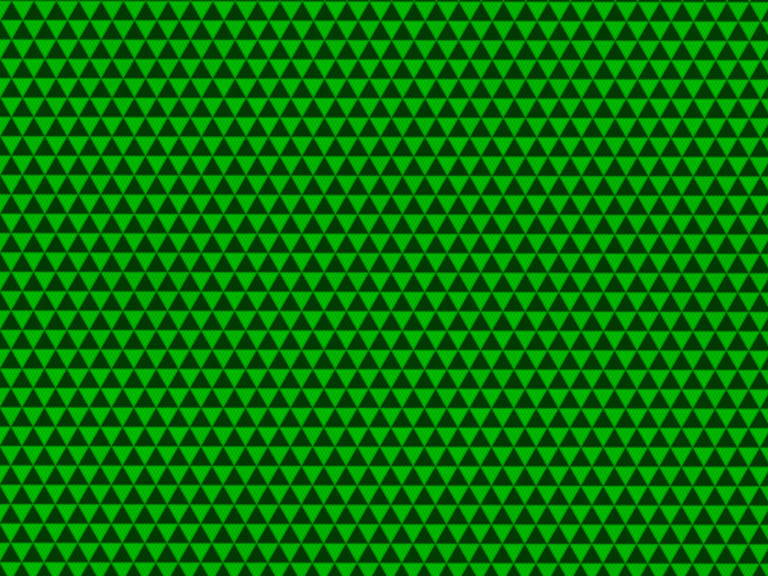
Write a Shadertoy shader that draws this pattern.

```glsl
// A fine tiling of equilateral triangles: bright ones point down, dark ones point up.
// Each row is a clamped signed distance to the slanted sides, shifted half a side per row.
// Soft edges, a woven dot stipple, per-triangle tone and gentle mottling give it wear.

const float PI = 3.14159265;

// Layout, in units of the canvas height
const float ROWS       = 29.75;              // triangle rows down the canvas
const float PITCH      = 1.0 / ROWS;         // height of one row
const float SIDE       = PITCH * 1.1547;     // side of an equilateral triangle
const vec2  ORIGIN     = vec2(-0.007, -0.0068); // a lattice vertex near the centre
const float TILT       = 0.002;              // slight rotation, radians
const float EDGE_SOFT  = 0.0026;             // half width of the blurred edge

// Tones of green
const float DARK       = 0.225;
const float BRIGHT     = 0.70;

// Surface variation
const float DOTS       = 6.0;                // stipple dots along one side
const float DOT_DEPTH  = 0.045;
const float TONE_VARY  = 0.025;              // difference between triangles
const float MOTTLE     = 0.03;               // broad uneven brightness

float hash(vec2 p) {
    vec3 q = fract(vec3(p.xyx) * 0.1031);
    q += dot(q, q.yzx + 33.33);
    return fract((q.x + q.y) * q.z);
}

float valueNoise(vec2 p) {
    vec2 cell = floor(p);
    vec2 f = fract(p);
    f = f * f * (3.0 - 2.0 * f);
    float low  = mix(hash(cell), hash(cell + vec2(1, 0)), f.x);
    float high = mix(hash(cell + vec2(0, 1)), hash(cell + vec2(1, 1)), f.x);
    return mix(low, high, f.y);
}

// Signed distance, positive in the bright triangles; also returns the cell
float triangleDistance(vec2 p, out vec2 cell) {
    float row = floor(p.y / PITCH);
    float y = p.y - row * PITCH;
    float along = p.x / SIDE - 0.5 * row + 0.5;
    cell = vec2(floor(along), row);
    float x = (fract(along) - 0.5) * SIDE;

    // Distance to the two slanted sides, limited by the row's top and bottom
    float slant = 0.5 * y - 0.8660254 * abs(x);
    return clamp(slant, -y, PITCH - y);
}

// Staggered dots that line up with the triangle lattice
float stipple(vec2 p) {
    return cos(2.0 * PI * DOTS * p.x / SIDE) * cos(PI * DOTS * p.y / PITCH);
}

void mainImage(out vec4 fragColor, in vec2 fragCoord) {
    float pixel = 1.0 / iResolution.y;
    vec2 p = (fragCoord - 0.5 * iResolution.xy) * pixel;
    p = mat2(cos(TILT), sin(TILT), -sin(TILT), cos(TILT)) * p - ORIGIN;

    // Triangles with softened edges
    vec2 cell;
    float d = triangleDistance(p, cell);
    float soft = max(EDGE_SOFT, 0.7 * pixel);
    float lit = smoothstep(-soft, soft, d);
    float green = mix(DARK, BRIGHT, lit);

    // Stipple, faded out where the dots become too small to resolve
    float resolved = smoothstep(1.5, 2.5, SIDE / (DOTS * pixel));
    green += DOT_DEPTH * resolved * stipple(p) * mix(0.25, 1.0, lit);

    // Uneven tone between triangles and across the sheet
    float interior = smoothstep(0.0, 2.0 * soft, abs(d));
    float tone = hash(cell + (d > 0.0 ? 100.5 : 200.5)) - 0.5;
    float mottle = valueNoise(p * 5.0 + 20.0) - 0.5;
    green += (TONE_VARY * tone * interior + MOTTLE * mottle) * mix(0.4, 1.0, lit);

    fragColor = vec4(0.0, clamp(green, 0.0, 1.0), 0.0, 1.0);
}
```
